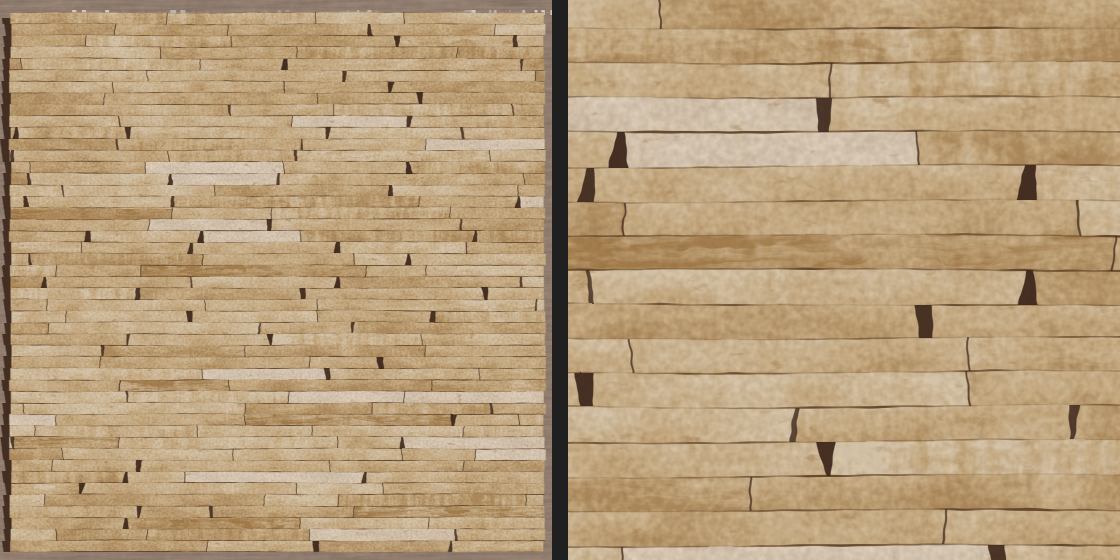
Left, the full canvas; right, a detail of the centre.
Write a Shadertoy shader that draws this texture.

```glsl
const float ROWS = 47.0;
const float STONES_PER_ROW = 3.5;
const vec2 PANEL_MIN = vec2(0.0185, 0.0145);
const vec2 PANEL_MAX = vec2(0.9865, 0.9775);
const vec3 OCHRE = vec3(0.67, 0.535, 0.36);
const vec3 SAND = vec3(0.76, 0.65, 0.49);
const vec3 CREAM = vec3(0.81, 0.735, 0.62);
const vec3 PALE = vec3(0.83, 0.77, 0.70);
const vec3 RUST = vec3(0.60, 0.44, 0.24);
const vec3 SEAM = vec3(0.38, 0.27, 0.16);
const vec3 SHADOW = vec3(0.24, 0.155, 0.11);
const vec3 BACKING = vec3(0.56, 0.485, 0.43);
const vec3 MESH = vec3(0.82, 0.80, 0.76);

float hash(vec2 p) {
    vec3 q = fract(p.xyx * 0.1031);
    q += dot(q, q.yzx + 33.33);
    return fract((q.x + q.y) * q.z);
}

float cornerSlope(vec2 cell, vec2 offset) {
    float angle = 6.2832 * hash(cell);
    return dot(vec2(cos(angle), sin(angle)), offset);
}

float gradientNoise(vec2 p) {
    vec2 i = floor(p), f = fract(p), e = vec2(1.0, 0.0);
    vec2 w = f * f * f * (f * (f * 6.0 - 15.0) + 10.0);
    float low = mix(cornerSlope(i, f), cornerSlope(i + e, f - e), w.x);
    float high = mix(cornerSlope(i + e.yx, f - e.yx), cornerSlope(i + 1.0, f - 1.0), w.x);
    return mix(low, high, w.y);
}

float fbm(vec2 p) {
    float sum = 0.0, gain = 0.6;
    for (int i = 0; i < 4; i++) {
        sum += gain * gradientNoise(p);
        p = p * 2.03 + 17.3;
        gain *= 0.55;
    }
    return sum;
}

// Position of a vertical joint, in stones along its row
float jointAt(float index, float row) {
    return index + 0.72 * hash(vec2(index + 31.0, row + 7.0));
}

// Dark gap at a joint: mostly a hairline, sometimes a wide wedge
float jointMask(float along, float height, vec2 id, float px) {
    float slant = (hash(id + 71.0) - 0.5) * 0.007;
    float wide = smoothstep(0.5, 1.0, hash(id + 53.0));
    float taper = mix(1.0, hash(id + 83.0) < 0.5 ? height : 1.0 - height, 0.7 * hash(id + 89.0) + 0.2);
    float ragged = 0.0016 * gradientNoise(vec2(height * 2.5, 9.0 * id.x + 3.3 * id.y));
    float d = abs(along + slant * (height - 0.5) + ragged) - 0.0005 - 0.0055 * wide * taper;
    return (1.0 - smoothstep(-0.7 * px, px, d)) * mix(0.75, 0.95, wide);
}

vec3 stoneColor(vec2 uv, vec2 id, float height) {
    vec2 shift = 40.0 * vec2(hash(id + 3.0), hash(id + 9.0));
    float blotch = fbm(uv * vec2(16.0, 38.0) + shift);
    float bands = fbm(uv * vec2(75.0, 9.0) + shift);
    float veins = fbm(uv * vec2(9.0, 160.0) + shift + 2.0 * blotch);
    float grain = gradientNoise(uv * 210.0) + 0.6 * gradientNoise(uv * 390.0);
    float banded = smoothstep(0.6, 1.0, hash(id + 13.0));
    float veined = smoothstep(0.65, 1.0, hash(id + 19.0));
    float tone = 0.57 + 0.55 * (hash(id + 23.0) - 0.5) + 0.7 * blotch + 0.4 * fbm(uv * 5.0)
               + (0.15 + 0.7 * banded) * bands + (0.1 + 0.5 * veined) * veins
               + 0.24 * grain + 0.2 * (height - 0.5);
    vec3 color = mix(OCHRE, SAND, clamp(2.0 * tone, 0.0, 1.0));
    color = mix(color, CREAM, clamp(2.0 * tone - 1.0, 0.0, 1.2));
    // Occasional bleached stones, and rusty ones mostly low in the panel
    float kind = hash(id + 29.0);
    float rusty = step(1.0 - mix(0.08, 0.01, uv.y), kind);
    color = mix(color, PALE + 0.06 * (blotch + 0.5 * grain), 0.85 * step(kind, 0.08));
    color = mix(color, RUST, rusty * clamp(0.4 + 1.2 * veins + 1.5 * blotch, 0.0, 0.85));
    float stain = smoothstep(0.22, 0.5, fbm(uv * vec2(45.0, 90.0) + 8.0));
    return mix(color, RUST, 0.4 * stain) * (1.0 + 0.04 * grain);
}

// Board with mesh scraps showing along the top
vec3 backingColor(vec2 uv) {
    float fibre = fbm(uv * vec2(7.0, 130.0)) + 0.5 * fbm(uv * 60.0);
    float scraps = smoothstep(0.05, 0.3, gradientNoise(vec2(uv.x * 95.0, 4.3)))
                 * smoothstep(-0.2, 0.1, gradientNoise(vec2(uv.x * 9.0, 7.4)));
    return mix(BACKING * (1.0 + 0.18 * fibre), MESH, scraps * step(abs(uv.y - 0.978), 0.005));
}

// Thin seam between rows that fades in and out along its length
float seamMask(float x, float v, float px) {
    float line = floor(v + 0.5);
    float fade = gradientNoise(vec2(x * 9.0, line * 3.7)) + 0.6 * gradientNoise(vec2(x * 45.0, line * 5.3));
    float d = abs(v - line) * (PANEL_MAX.y - PANEL_MIN.y) / ROWS;
    float width = 0.0004 + 0.0005 * clamp(fade, 0.0, 1.0);
    return (1.0 - smoothstep(width - 0.5 * px, width + 0.7 * px, d)) * clamp(0.5 + 1.1 * fade, 0.12, 0.95);
}

void mainImage(out vec4 fragColor, in vec2 fragCoord) {
    vec2 uv = fragCoord / iResolution.xy, size = PANEL_MAX - PANEL_MIN;
    float px = 1.0 / iResolution.y;
    // Slightly wavy rows
    vec2 panel = (uv - PANEL_MIN) / size;
    float v = panel.y * ROWS + 0.14 * gradientNoise(uv * vec2(4.0, 20.0))
            + 0.03 * gradientNoise(uv * 55.0);
    float row = clamp(floor(v), 0.0, ROWS - 1.0);
    float height = clamp(v - row, 0.0, 1.0);
    // Stone lookup along the row
    float s = panel.x * STONES_PER_ROW + 5.0 + hash(vec2(row, 41.0));
    float index = floor(s);
    index -= step(s, jointAt(index, row));
    vec2 id = vec2(index, row), nextId = vec2(index + 1.0, row);
    vec2 along = (s - vec2(jointAt(index, row), jointAt(index + 1.0, row))) * size.x / STONES_PER_ROW;
    vec3 stone = mix(stoneColor(uv, id, height), SEAM, seamMask(uv.x, v, px));
    float gap = max(jointMask(along.x, height, id, px), jointMask(along.y, height, nextId, px));
    stone = mix(stone, SHADOW, gap);
    // Ragged outline and the shadow on its left
    vec2 ends = vec2(PANEL_MIN.x, PANEL_MAX.x) + 0.005 * (vec2(hash(vec2(row, 61.0)), hash(vec2(row, 67.0))) - 0.5);
    float reach = 0.008 + 0.006 * hash(vec2(row, 73.0)) + 0.003 * height;
    float shade = smoothstep(-px, px, uv.x - ends.x + reach) * step(uv.x, 0.5)
                * step(PANEL_MIN.y, uv.y) * step(uv.y, PANEL_MAX.y - 0.01);
    vec3 color = mix(backingColor(uv), SHADOW, 0.92 * shade);
    float inside = min(min(uv.x - ends.x, ends.y - uv.x), min(v, ROWS - v) / ROWS);
    fragColor = vec4(clamp(mix(color, stone, smoothstep(-px, px, inside)), 0.0, 1.0), 1.0);
}
```
